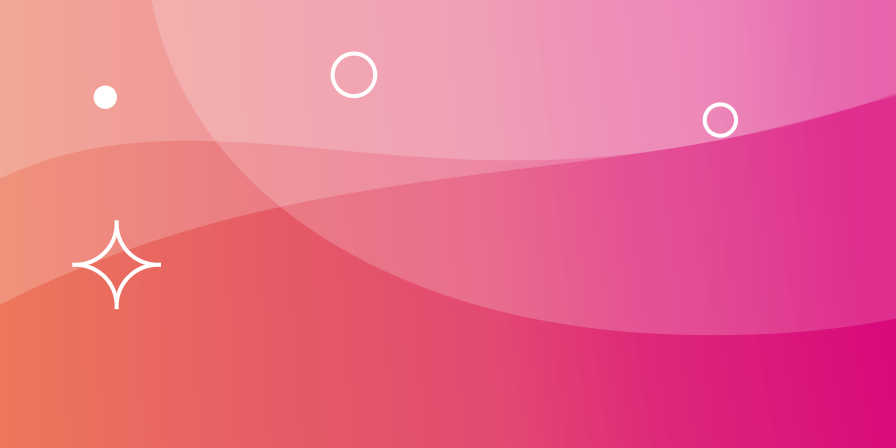
A WebGL 1 fragment shader for this background:

```glsl
precision highp float;

uniform vec2 u_resolution;

#define VEIL_ALPHA 0.195
#define VEIL_FADE 0.055
#define GRADIENT_BEND 0.10
#define BAND_COUNT 44.0
#define BAND_STRENGTH 0.4
#define BLOB_CENTER vec2(1.594, 1.156)
#define BLOB_RADII vec2(1.269, 0.904)
#define BLOB_POWER 2.15
#define STROKE 0.0045
#define STAR_RADIUS 0.092

const vec3 ORANGE = vec3(0.925, 0.47, 0.355);
const vec3 CORAL = vec3(0.90, 0.36, 0.40);
const vec3 ROSE = vec3(0.89, 0.285, 0.445);
const vec3 CERISE = vec3(0.87, 0.155, 0.475);
const vec3 MAGENTA = vec3(0.85, 0.045, 0.485);

// Coverage of a shape with signed distance d (negative inside)
float fill(float d) {
  return clamp(0.5 - d * u_resolution.y, 0.0, 1.0);
}

// Horizontal gradient, leaning more toward the right, with faint bands
vec3 baseGradient(vec2 p) {
  float t = 0.5 * p.x * (1.0 + GRADIENT_BEND * (p.y - 0.3));
  t = mix(t, (floor(t * BAND_COUNT) + 0.5) / BAND_COUNT, BAND_STRENGTH);
  vec3 color = mix(ORANGE, CORAL, clamp(t / 0.3, 0.0, 1.0));
  color = mix(color, ROSE, clamp((t - 0.3) / 0.25, 0.0, 1.0));
  color = mix(color, CERISE, clamp((t - 0.55) / 0.17, 0.0, 1.0));
  return mix(color, MAGENTA, clamp((t - 0.72) / 0.25, 0.0, 1.0));
}

// Distance below a quartic wave: start height plus coefficients of x to x^4
float waveDistance(vec2 p, float start, vec4 c) {
  float x = p.x;
  float height = start + x * (c.x + x * (c.y + x * (c.z + x * c.w)));
  float slope = c.x + x * (2.0 * c.y + x * (3.0 * c.z + x * 4.0 * c.w));
  return (height - p.y) / sqrt(1.0 + slope * slope);
}

// Approximate distance to a slightly squared ellipse
float blobDistance(vec2 p) {
  vec2 q = abs(p - BLOB_CENTER) / BLOB_RADII + 1e-5;
  vec2 powered = pow(q, vec2(BLOB_POWER));
  vec2 gradient = BLOB_POWER * powered / (q * BLOB_RADII);
  return (powered.x + powered.y - 1.0) / max(length(gradient), 0.01);
}

float ringDistance(vec2 p, float radius) {
  return abs(length(p) - radius) - STROKE;
}

// Outline of a four-pointed star made of concave quarter circles
float starDistance(vec2 p) {
  vec2 q = abs(p);
  float arc = abs(length(q - STAR_RADIUS) - STAR_RADIUS) - STROKE;
  return max(arc, max(q.x, q.y) - STAR_RADIUS - 0.007);
}

void main() {
  vec2 p = gl_FragCoord.xy / u_resolution.y;
  p.x *= 2.0 * u_resolution.y / u_resolution.x;
  vec3 color = baseGradient(p);

  // Translucent white veils
  float alpha = VEIL_ALPHA - VEIL_FADE * smoothstep(1.5, 2.0, p.x);
  float lowerWave = waveDistance(p, 0.32, vec4(0.5067, -0.2927, 0.0573, 0.0107));
  float upperWave = waveDistance(p, 0.6016, vec4(0.4801, -0.8748, 0.5377, -0.0986));
  color = mix(color, vec3(1.0), alpha * fill(lowerWave));
  color = mix(color, vec3(1.0), alpha * fill(upperWave));
  color = mix(color, vec3(1.0), alpha * fill(blobDistance(p)));

  // White ornaments
  float ornament = length(p - vec2(0.235, 0.783)) - 0.026;
  ornament = min(ornament, ringDistance(p - vec2(0.790, 0.833), 0.0475));
  ornament = min(ornament, ringDistance(p - vec2(1.608, 0.732), 0.035));
  ornament = min(ornament, starDistance(p - vec2(0.2604, 0.409)));
  color = mix(color, vec3(1.0), fill(ornament));

  gl_FragColor = vec4(color, 1.0);
}
```
